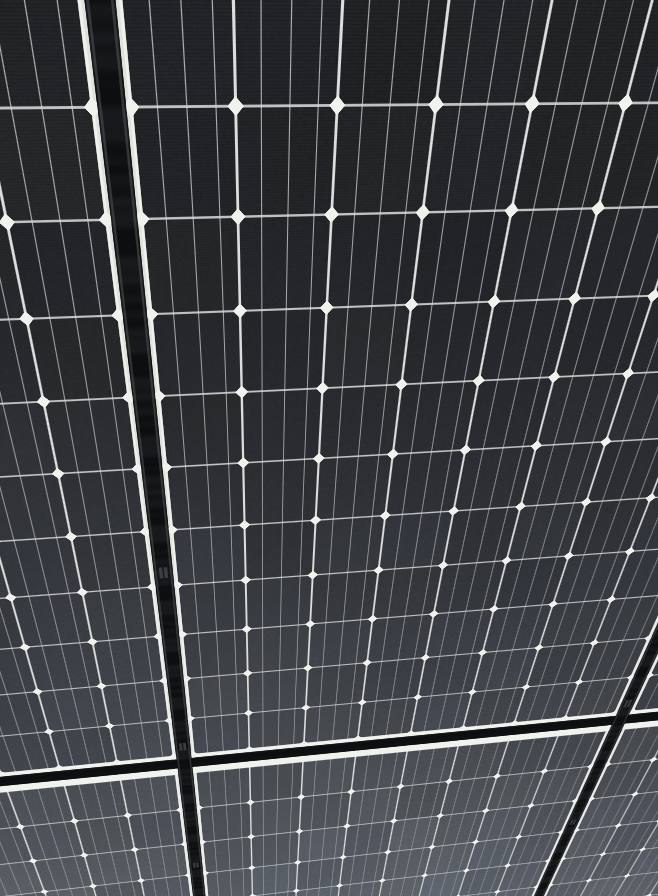
This pattern is drawn by a Shadertoy shader. Its source:

```glsl
// Solar panels in perspective: dark cells, white diamonds, fine busbars and black frame gaps.

const mat3  PANEL_TO_VIEW = mat3(0.1189, 0.0008, 0.0145,   // step across one cell
                                 0.0257, 0.1444, 0.0869,   // step down one cell
                                 0.2630, 0.1185, 1.0);     // position of the grid origin
const float COLUMNS       = 8.0;     // cells across one panel
const float PANEL_PITCH   = 8.36;    // panel width plus gap, in cells
const float UPPER_END     = 10.0;    // last row line of the upper panels
const float LOWER_START   = 10.45;   // first row line of the lower panels
const float LOWER_ROW     = 1.22;    // row height of the lower panels
const float COLUMN_LINE   = 0.0145;  // half widths, in cells
const float ROW_LINE      = 0.012;
const float BUSBAR        = 0.0055;
const float BUSBAR_STEP   = 0.28;    // distance between the busbars of a cell
const float BUSBAR_MIDDLE = 0.53;    // place of the middle busbar in a cell
const float DIAMOND       = 0.08;
const float FINGERS       = 36.0;    // fine horizontal lines per cell
const vec3  CELL_TINT     = vec3(0.95, 1.0, 1.06);
const vec3  LINE_COLOR    = vec3(0.86, 0.87, 0.86);
const vec3  BUSBAR_COLOR  = vec3(0.68, 0.68, 0.69);
const vec3  WHITE         = vec3(0.94, 0.95, 0.93);
const vec3  GAP_COLOR     = vec3(0.070, 0.077, 0.083);
const vec3  METAL         = vec3(0.34, 0.35, 0.37);

float hash(vec2 p) {
    return fract(sin(dot(p, vec2(127.1, 311.7))) * 4375.85);
}

// Share of a pixel of width px, centred at x, that lies in the interval [a, b]
float band(float x, float a, float b, float px) {
    return clamp((min(x + 0.5 * px, b) - max(x - 0.5 * px, a)) / px, 0.0, 1.0);
}

float nearestLine(float x) {
    return abs(fract(x + 0.5) - 0.5);
}

// Soft uneven reflection from layered sines
float sheen(vec2 p) {
    return 0.5 * sin(p.x * 7.0 + 2.0 * sin(p.y * 5.0))
         + 0.3 * sin(p.y * 13.0 - p.x * 9.0)
         + 0.2 * sin(p.x * 23.0 + p.y * 17.0);
}

vec3 cellColor(vec2 grid, vec2 px, vec2 view, float panelId) {
    vec2 id = floor(grid);
    float tone = 0.136 + 0.235 * pow(view.y, 2.4);
    tone *= 1.0 + 0.05 * sheen(view) + 0.10 * (hash(id + panelId * 17.0) - 0.5);
    float fingerFade = 1.0 - smoothstep(0.2, 0.6, px.y * FINGERS);
    tone += 0.010 * fingerFade * sin(6.2832 * FINGERS * grid.y);
    tone += 0.012 * (hash(floor(view * 380.0)) - 0.5);
    vec3 tint = CELL_TINT + vec3(-0.01, 0.0, 0.05) * hash(id + 5.3 + panelId);
    vec3 color = tone * tint;

    // Three busbars per cell
    float fromMiddle = fract(grid.x) - BUSBAR_MIDDLE;
    float bar = fromMiddle - BUSBAR_STEP * clamp(round(fromMiddle / BUSBAR_STEP), -1.0, 1.0);
    color = mix(color, BUSBAR_COLOR, band(bar, -BUSBAR, BUSBAR, px.x));

    // Bright seams, with diamonds where the cut corners meet
    vec2 seam = vec2(nearestLine(grid.x), nearestLine(grid.y));
    float rows = band(seam.y, -ROW_LINE, ROW_LINE, px.y);
    float columns = band(seam.x, -COLUMN_LINE, COLUMN_LINE, px.x);
    float edge = max(px.x, px.y);
    float diamond = 1.0 - smoothstep(-0.5 * edge, 0.5 * edge, seam.x + seam.y * 0.95 - DIAMOND);
    color = mix(color, LINE_COLOR, rows * 0.85);
    color = mix(color, LINE_COLOR, columns);
    return mix(color, WHITE, diamond);
}

void mainImage(out vec4 fragColor, in vec2 fragCoord) {
    // Height units, measured downward from the top left
    vec2 view = vec2(fragCoord.x, iResolution.y - fragCoord.y) / iResolution.y;
    vec3 plane = inverse(PANEL_TO_VIEW) * vec3(view, 1.0);
    vec2 pos = plane.xy / plane.z + vec2(1.0, 0.0);
    vec2 px = max(fwidth(pos), vec2(1e-4));

    // Repeat panels sideways and split upper from lower
    float halfPanel = 0.5 * COLUMNS;
    float shifted = pos.x - halfPanel + 0.5 * PANEL_PITCH;
    float panelId = floor(shifted / PANEL_PITCH);
    float fromCenter = mod(shifted, PANEL_PITCH) - 0.5 * PANEL_PITCH;
    bool upper = pos.y < 0.5 * (UPPER_END + LOWER_START);
    float row = upper ? pos.y : (pos.y - LOWER_START) / LOWER_ROW;
    vec2 rowPx = vec2(px.x, upper ? px.y : px.y / LOWER_ROW);
    vec2 grid = vec2(fromCenter + halfPanel, row);
    vec3 color = cellColor(grid, rowPx, view, panelId + (upper ? 0.0 : 9.0));

    // White panel borders; positive distance lies outside the cells
    float sideOut = abs(fromCenter) - halfPanel;
    float endOut = upper ? pos.y - UPPER_END : LOWER_START - pos.y;
    float borderIn = upper ? 0.02 : 0.10;
    float sideBorder = band(sideOut, -0.015, 0.045, px.x);
    float endBorder = band(endOut, -borderIn, 0.09, px.y);
    color = mix(color, WHITE, max(sideBorder * 0.92, endBorder));

    // Black gaps with a dull frame lip
    float sideGap = smoothstep(-0.5, 0.5, (sideOut - 0.045) / px.x);
    float endGap = smoothstep(-0.5, 0.5, (endOut - 0.09) / px.y);
    vec3 gap = GAP_COLOR * (1.0 + 0.3 * sin(pos.y * 9.0 + sin(pos.y * 23.0)));
    gap = mix(gap, METAL, 0.5 * band(sideOut, 0.06, 0.085, px.x));

    // Clamps joining the frames
    float clampRow = abs(mod(pos.y - 3.75, 4.0) - 2.0);
    float clampMask = band(clampRow, -0.1, 0.1, px.y) * step(4.0, pos.y);
    gap = mix(gap, METAL, 0.6 * clampMask * band(sideOut, 0.12, 0.17, px.x));
    color = mix(color, gap, max(sideGap, endGap));

    fragColor = vec4(color, 1.0);
}
```
